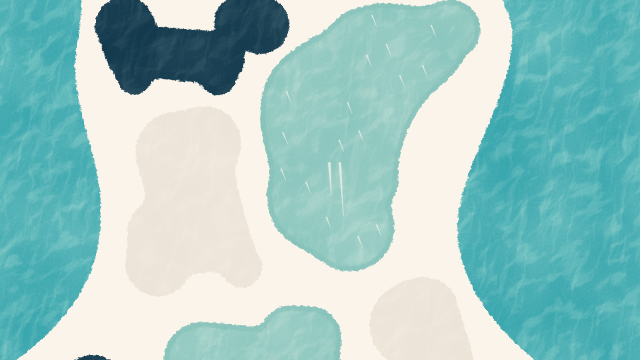
Write a Shadertoy shader that draws this background.

```glsl
// Hand-painted organic shapes on warm paper: teal washes at both sides, with
// navy, mint and beige blobs between. Blobs are smooth unions of tapered strokes;
// layered gradient noise gives the brushwork. One unit is 1% of canvas height.

#define PAPER      vec3(0.986, 0.958, 0.917)
#define BEIGE      vec3(0.932, 0.900, 0.853)
#define TEAL_DARK  vec3(0.22, 0.65, 0.68)
#define TEAL_LIGHT vec3(0.51, 0.79, 0.78)
#define MINT_DARK  vec3(0.53, 0.77, 0.74)
#define MINT_LIGHT vec3(0.69, 0.845, 0.81)
#define NAVY_DARK  vec3(0.06, 0.21, 0.29)
#define NAVY_LIGHT vec3(0.21, 0.35, 0.41)
#define BLEND 2.5       // roundness where strokes join
#define ROUGHNESS 0.45  // raggedness of painted edges
#define SOFTNESS 0.16   // least half-width of an edge

// --- Noise ---
vec2 hash2(vec2 p) {
    vec3 q = fract(p.xyx * vec3(0.1031, 0.103, 0.0973));
    q += dot(q, q.yzx + 33.33);
    return fract((q.xx + q.yz) * q.zy);
}

float gradDot(vec2 cell, vec2 corner, vec2 f) {
    float angle = 6.2832 * hash2(cell + corner).x;
    return dot(vec2(cos(angle), sin(angle)), f - corner);
}

float noise(vec2 p) {
    vec2 i = floor(p), f = fract(p);
    vec2 u = f * f * f * (f * (f * 6.0 - 15.0) + 10.0);
    vec2 e = vec2(1, 0);
    return mix(mix(gradDot(i, e.yy, f), gradDot(i, e.xy, f), u.x),
               mix(gradDot(i, e.yx, f), gradDot(i, e.xx, f), u.x), u.y);
}

float fbm(vec2 p) {
    float sum = 0.0, amp = 0.6;
    for (int i = 0; i < 4; i++) {
        sum += amp * noise(p);
        p = mat2(1.6, 1.2, -1.2, 1.6) * p + 17.3;
        amp *= 0.5;
    }
    return sum;
}

mat2 rotate(float a) { return mat2(cos(a), -sin(a), sin(a), cos(a)); }

// Lightness of the paint, 0 to 1: broad wash, slanted dabs, long streaks, grain
float brushTone(vec2 p) {
    vec2 q = p + 4.0 * vec2(fbm(p * 0.07), fbm(p * 0.07 + 40.0));
    float wash = fbm(p * 0.04 + 5.0);
    float dabs = smoothstep(-0.05, 0.3, fbm(rotate(0.65) * q * vec2(0.13, 0.3)));
    float streaks = smoothstep(0.0, 0.35, fbm(rotate(-0.2) * q * vec2(0.5, 0.05)));
    float grain = noise(p * 1.5);
    return clamp(0.26 + 0.6 * wash + 0.36 * dabs + 0.25 * streaks + 0.12 * grain, 0.0, 1.0);
}

// --- Distances ---
float smin(float a, float b) {
    float h = max(BLEND - abs(a - b), 0.0) / BLEND;
    return min(a, b) - 0.25 * BLEND * h * h;
}

// Tapered stroke between two discs, each given as (x, y, radius)
float stroke(vec2 p, vec3 a, vec3 b) {
    vec2 pa = p - a.xy, ba = b.xy - a.xy;
    float h = clamp(dot(pa, ba) / dot(ba, ba), 0.0, 1.0);
    return length(pa - h * ba) - mix(a.z, b.z, h);
}

float disc(vec2 p, vec3 c) { return length(p - c.xy) - c.z; }

float sideWashes(vec2 p) {
    float y = p.y * 0.01;
    float left = 28.0 - 7.2 * smoothstep(0.42, 0.82, y) + 1.9 * smoothstep(0.8, 1.0, y)
               - 187.7 * pow(max(0.42 - y, 0.0), 2.4);
    float right = 127.1 + 15.2 * smoothstep(0.36, 0.9, y) - 290.0 * pow(max(y - 0.9, 0.0), 2.0)
                + 167.0 * pow(max(0.375 - y, 0.0), 2.1);
    return 0.85 * min(p.x - left, right - p.x);
}

float navyBlobs(vec2 p) {
    float d = stroke(p, vec3(34.7, 92.6, 8.3), vec3(37.3, 78.7, 4.9));
    d = smin(d, stroke(p, vec3(37, 86.1, 7.1), vec3(60.6, 83.8, 7.3)));
    d = smin(d, stroke(p, vec3(66, 94.2, 6.5), vec3(72.2, 93.1, 8.1)));
    d = smin(d, disc(p, vec3(60.6, 78, 4.5)));
    return min(d, disc(p, vec3(25.7, -7.2, 8.6)));
}

float mintBean(vec2 p) {
    vec3 crown = vec3(106.5, 80.3, 18.8), belly = vec3(96.5, 67.2, 24), low = vec3(91.2, 45.6, 16.4);
    float d = stroke(p, vec3(125, 91.7, 8.4), crown);
    d = smin(d, stroke(p, crown, belly));
    d = smin(d, stroke(p, belly, low));
    d = smin(d, stroke(p, low, vec3(97.2, 37, 12.4)));
    return -smin(-d, disc(p, vec3(143.5, 50.9, 32.9)));  // hollow right side
}

float mintHill(vec2 p) {
    float d = stroke(p, vec3(56.3, -0.2, 10.8), vec3(84, -2.8, 10.8));
    return smin(d, stroke(p, vec3(81, 6.3, 8.9), vec3(85.9, 6, 8.9)));
}

float beigeBlobs(vec2 p) {
    float d = stroke(p, vec3(49.1, 57.6, 11.4), vec3(56.7, 60.2, 10.3));
    d = smin(d, stroke(p, vec3(52.3, 52.5, 12.8), vec3(54.4, 36.8, 12.8)));
    d = smin(d, stroke(p, vec3(46.3, 34, 11.4), vec3(44, 26.9, 9.2)));
    d = smin(d, stroke(p, vec3(55.6, 43.3, 10.6), vec3(67.1, 25.7, 5.6)));
    float dome = stroke(p, vec3(118.1, 13.7, 9.2), vec3(122.7, -1.9, 9.2));
    return min(d, smin(dome, disc(p, vec3(114.6, 9.7, 11.9))));
}

// Sparse bare scratches: at most one thin slanted sliver per cell
float scratches(vec2 p) {
    vec2 q = rotate(0.45) * p / vec2(6.0, 9.0), cell = floor(q), rnd = hash2(cell + 7.0);
    vec2 local = (fract(q) - 0.3 - 0.4 * rnd) * vec2(6.0, 9.0);
    float sliver = stroke(local, vec3(0, -1.6, 0.02), vec3(0.2, 1.6, 0.2));
    return rnd.x * rnd.y < 0.12 ? sliver : 9.0;
}

void mainImage(out vec4 fragColor, in vec2 fragCoord) {
    vec2 p = 100.0 * fragCoord / iResolution.y;
    float soft = max(SOFTNESS, 75.0 / iResolution.y);
    float tone = brushTone(p);
    float ragged = ROUGHNESS * (noise(p * 0.9) + 0.7 * noise(p * 2.1));
    vec3 color = PAPER;

    // Pale beige, nearly flat
    vec3 paint = BEIGE + 0.025 * (tone - 0.4);
    color = mix(color, paint, smoothstep(soft, -soft, beigeBlobs(p) + ragged));

    // Teal sides, a little lighter toward the top
    paint = mix(TEAL_DARK, TEAL_LIGHT, tone + 0.1 * smoothstep(70.0, 100.0, p.y));
    color = mix(color, paint, smoothstep(soft, -soft, sideWashes(p) + ragged));

    // Mint with a darker rim and bare scratches
    float bean = mintBean(p) + ragged;
    float mint = min(bean, mintHill(p) + ragged);
    paint = mix(MINT_DARK, MINT_LIGHT, tone);
    paint = mix(paint, MINT_DARK * 0.98, 0.65 * smoothstep(-1.8, -1.1, mint));
    float bare = min(stroke(p, vec3(91.5, 54.6, 0.4), vec3(92, 46, 0.05)),
                     stroke(p, vec3(94.4, 54.6, 0.35), vec3(95.4, 40, 0.05)));
    bare = min(bare, scratches(p));
    paint = mix(paint, PAPER, 0.75 * smoothstep(soft, -soft, bare) * step(bean, -2.5));
    color = mix(color, paint, smoothstep(soft, -soft, mint));

    // Navy
    paint = mix(NAVY_DARK, NAVY_LIGHT, tone * 0.9);
    color = mix(color, paint, smoothstep(soft, -soft, navyBlobs(p) + ragged));

    fragColor = vec4(color, 1.0);
}
```
